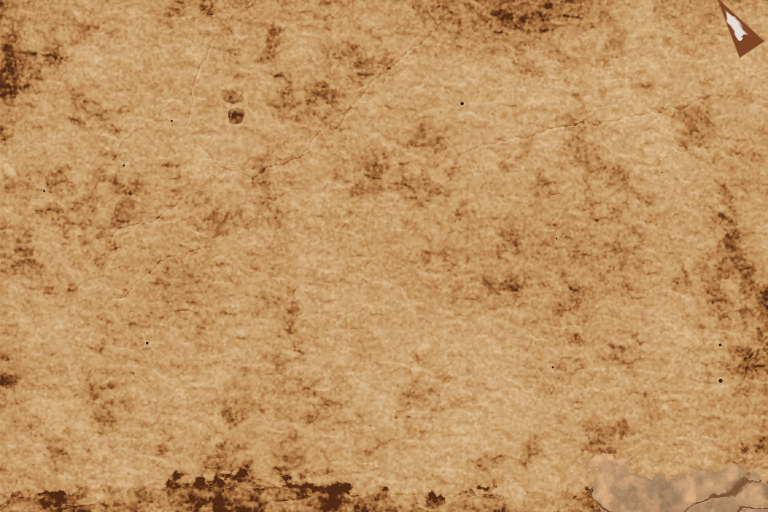
Write a Shadertoy shader that draws this texture.

```glsl
// Draws a sheet of old tan paper with grain, creases, stains and a torn lower edge.
#define BASE_AGE 0.68       // overall darkness, in ramp steps
#define MOTTLE 2.0          // strength of broad and medium clouds
#define GRAIN 2.0           // strength of the fine grain
#define GRAIN_SCALE 190.0   // grains per canvas height
#define RELIEF 2.4          // strength of the raised fibres
#define CREASE_WIDTH 0.0021
#define RANDOM_CREASES 16
#define SPECKS 13
#define TEAR_HEIGHT 0.036
#define EDGE_AGE 1.5        // darkening at the left and right

const vec3 PALE  = vec3(0.82, 0.67, 0.48);
const vec3 TAN   = vec3(0.78, 0.61, 0.40);
const vec3 OCHRE = vec3(0.73, 0.53, 0.32);
const vec3 BROWN = vec3(0.61, 0.39, 0.20);
const vec3 UMBER = vec3(0.39, 0.22, 0.11);
const vec3 INK   = vec3(0.13, 0.07, 0.05);
const vec3 BOARD = vec3(0.70, 0.56, 0.42);

// Long creases as start and end points
const vec4 CREASES[7] = vec4[7](
    vec4(0.87, 0.98, 0.62, 0.72), vec4(0.66, 0.76, 0.46, 0.62),
    vec4(0.50, 0.64, 0.36, 0.72), vec4(0.37, 0.62, 0.19, 0.51),
    vec4(1.47, 0.83, 0.84, 0.69), vec4(0.43, 0.54, 0.18, 0.40),
    vec4(0.42, 0.95, 0.35, 0.74));

vec3 hash3(vec2 p) {
    vec3 q = fract(p.xyx * vec3(0.1031, 0.1030, 0.0973));
    q += dot(q, q.yxz + 33.33);
    return fract((q.xxy + q.yzz) * q.zyx);
}

// Smooth cellular noise: random cell values blended by distance
float cellNoise(vec2 p) {
    vec2 cell = floor(p), f = p - cell;
    float sum = 0.0, total = 0.0;
    for (int y = -1; y <= 1; y++)
    for (int x = -1; x <= 1; x++) {
        vec2 o = vec2(x, y);
        vec3 h = hash3(cell + o);
        vec2 d = o + h.xy - f;
        float w = exp(-5.0 * dot(d, d));
        sum += w * h.z;
        total += w;
    }
    return sum / total;
}

float layered(vec2 p) {
    float sum = 0.0, amp = 0.533;
    for (int i = 0; i < 4; i++) {
        sum += amp * cellNoise(p);
        p = mat2(0.8, 0.6, -0.6, 0.8) * p * 2.03 + 17.3;
        amp *= 0.5;
    }
    return sum;
}

// Wavering fold: a dark valley beside a light ridge
float crease(vec2 p, vec2 a, vec2 b) {
    vec2 dir = b - a, q = p - a;
    float len = length(dir);
    dir /= len;
    float t = dot(q, dir) / len;
    float s = dir.x * q.y - dir.y * q.x;
    s += 0.007 * sin(t * 8.0 + a.x * 40.0) + 0.002 * sin(t * 29.0 + a.y * 50.0);
    s /= CREASE_WIDTH;
    float fade = smoothstep(0.0, 0.2, t) * (1.0 - smoothstep(0.8, 1.0, t));
    return fade * (exp(-s * s) - 0.7 * exp(-(s - 1.7) * (s - 1.7)));
}

// Soft ellipse with an edge broken up by noise
float stain(vec2 p, vec2 centre, vec2 radius, float rough, float soft) {
    return 1.0 - smoothstep(1.0 - soft, 1.0 + soft, length((p - centre) / radius) + rough);
}

// Colour ramp from fresh to heavily aged paper
vec3 paperColor(float age) {
    vec3 c = mix(PALE, TAN, clamp(age, -1.0, 1.0));
    c = mix(c, OCHRE, clamp(age - 1.0, 0.0, 1.0));
    c = mix(c, BROWN, clamp(age - 2.0, 0.0, 1.0));
    return mix(c, UMBER, clamp(age - 3.0, 0.0, 1.3));
}

void mainImage(out vec4 fragColor, in vec2 fragCoord) {
    vec2 p = fragCoord / iResolution.y;
    float right = iResolution.x / iResolution.y;
    float broad = layered(p * 3.0) - 0.5;
    float medium = layered(p * 13.0 + 40.0) - 0.5;
    float fine = layered(p * 45.0 + 9.0) - 0.5;

    // Clouds, grain and raised fibres
    float age = BASE_AGE + MOTTLE * (broad + medium + 0.6 * fine);
    age += GRAIN * (cellNoise(p * GRAIN_SCALE) - 0.5);
    vec2 fibre = p * vec2(42.0, 85.0) + 3.0 * vec2(broad, medium);
    age += RELIEF * (cellNoise(fibre) - cellNoise(fibre + vec2(0.1, 0.3)));
    age += 0.9 * smoothstep(0.11, 0.27, medium + 0.5 * fine);

    // Aged borders
    float border = exp(-p.x / 0.06) + 0.7 * exp(-(right - p.x) / 0.06);
    age += EDGE_AGE * border * (0.55 + 2.0 * medium);
    age += 0.5 * exp(-p.y / 0.12) + 0.5 * exp(-(1.0 - p.y) / 0.04);

    // Water stains
    float rough = 1.5 * medium + 1.2 * fine;
    age += 1.3 * stain(p, vec2(1.01, 1.0), vec2(0.21, 0.095), rough, 0.18);
    age += 1.1 * stain(p, vec2(1.36, 1.0), vec2(0.07, 0.06), 2.0 * rough, 0.15);
    age += 0.55 * stain(p, vec2(1.03, 0.47), vec2(0.27, 0.15), rough, 0.3);
    age += 0.7 * stain(p, vec2(0.37, 0.43), vec2(0.07, 0.06), 2.0 * rough, 0.4);
    age += 2.6 * stain(p, vec2(0.463, 0.775), vec2(0.019, 0.016), 0.8 * fine, 0.12);
    age += 1.9 * stain(p, vec2(0.455, 0.81), vec2(0.015, 0.011), 3.0 * fine, 0.25);

    // Creases and wrinkles
    vec2 bent = p + 0.02 * vec2(medium, fine);
    for (int i = 0; i < 7; i++) age += 1.1 * crease(bent, CREASES[i].xy, CREASES[i].zw);
    for (int i = 0; i < RANDOM_CREASES; i++) {
        vec3 h = hash3(vec2(i, 71));
        vec2 a = vec2(right * h.x, h.y);
        float turn = mix(-0.2, 1.0, h.z);
        age += 0.7 * crease(bent, a, a + (0.08 + 0.17 * h.z) * vec2(cos(turn), sin(turn)));
    }
    float fold = (cellNoise(bent * vec2(7.0, 26.0)) - 0.5) / 0.025;
    age += exp(-p.y / 0.13) * (exp(-fold * fold) - 0.9 * exp(-(fold - 1.6) * (fold - 1.6)));

    // Torn lower edge
    float rim = TEAR_HEIGHT + 0.16 * (layered(vec2(p.x * 4.0, 2.0)) - 0.5) + 0.05 * medium + 0.04 * fine;
    float depth = rim - p.y;
    float torn = smoothstep(-0.002, 0.004, depth);
    age += torn * (1.5 + 4.0 * medium + 2.0 * fine);
    age += 1.8 * exp(-depth * depth / 0.00004) * smoothstep(-0.1, 0.1, broad + medium);
    vec3 color = paperColor(age);

    // Bare board with cracks at the lower right
    vec2 inside = vec2(p.x - 1.16, 0.085 - p.y) + vec2(0.12, 0.09) * (medium + fine);
    float bare = smoothstep(0.0, 0.006, min(inside.x, inside.y));
    float crack = 1.0 - smoothstep(0.015, 0.05, abs(cellNoise(bent * vec2(11.0, 19.0)) - 0.5));
    vec3 board = BOARD * (1.0 + 0.5 * medium + 0.7 * fine);
    color = mix(color, mix(board, UMBER, 0.7 * crack), bare * 0.9);

    // Dark specks
    for (int i = 0; i < SPECKS; i++) {
        vec3 h = hash3(vec2(i, 23));
        float radius = mix(0.0012, 0.0038, h.z * h.z);
        float d = length(p - vec2(right * h.x, 0.15 + 0.8 * h.y)) + 0.003 * fine;
        color = mix(color, INK, 0.9 * (1.0 - smoothstep(radius - 0.001, radius + 0.001, d)));
    }

    // Glossy flake in the upper right corner
    vec2 q = p - vec2(right - 0.09, 0.99), along = vec2(0.56, -0.83);
    float t = dot(q, along), side = abs(dot(q, vec2(0.83, 0.56)));
    float flake = min(0.004 + 0.24 * t - side, 0.105 - t);
    color = mix(color, vec3(0.50, 0.27, 0.14), smoothstep(-0.002, 0.002, flake));
    float gloss = smoothstep(0.004, 0.009, flake + 0.06 * medium) * smoothstep(-0.08, 0.04, fine);
    color = mix(color, vec3(0.90, 0.87, 0.84), gloss);

    fragColor = vec4(clamp(color, 0.0, 1.0), 1.0);
}
```
